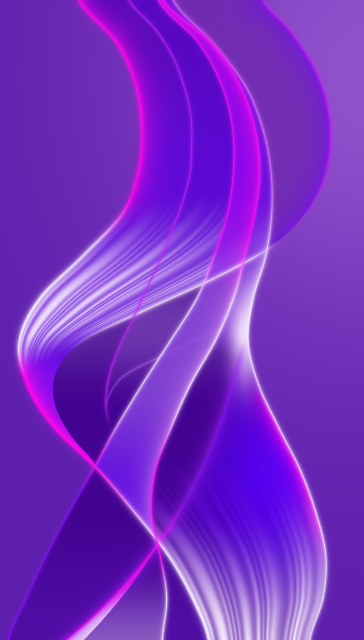
A WebGL 2 fragment shader for this background:

```glsl
#version 300 es
precision highp float;
uniform vec2 u_resolution;
out vec4 outColor;

const vec3 MAGENTA = vec3(1.0, 0.03, 0.92);
const vec3 WHITE = vec3(0.97, 0.92, 0.99);
const vec3 INDIGO = vec3(0.26, 0.01, 0.57);
const vec3 VIOLET = vec3(0.45, 0.06, 0.93);

float knot(mat4 k, int i) {
  i = clamp(i, 0, 15);
  return k[i / 4][i % 4];
}

// Catmull-Rom curve through sixteen evenly spaced knots
float spline(mat4 k, float t) {
  t = clamp(t, 0.0, 14.999);
  int i = int(t);
  float f = fract(t);
  float a = knot(k, i - 1), b = knot(k, i), c = knot(k, i + 1), d = knot(k, i + 2);
  return b + 0.5 * f * (c - a + f * (2.0 * a - 5.0 * b + 4.0 * c - d + f * (3.0 * (b - c) + d - a)));
}

// x: edge position on this row, y: signed distance to the edge
vec2 edge(vec2 p, mat4 k, float span) {
  float x = spline(k, p.y * 15.0 / span);
  float slope = (spline(k, (p.y + 2.0) * 15.0 / span) - x) * 0.5;
  return vec2(x, (p.x - x) / sqrt(1.0 + slope * slope));
}

float fill(float d) {
  float aa = 500.0 / u_resolution.y;
  return smoothstep(-aa, aa, d);
}

float line(float d, float width) { return exp(-abs(d) / width); }

float band(float y, float a, float b, float c, float d) {
  return smoothstep(a, b, y) * (1.0 - smoothstep(c, d, y));
}

float fibres(float u) {
  return 0.5 + 0.25 * sin(u * 41.0 + 2.0 * sin(u * 13.0)) + 0.25 * sin(u * 97.0 + 3.0 * sin(u * 23.0));
}

void main() {
  // The canvas is 768 units tall, y pointing down
  vec2 p = gl_FragCoord.xy / u_resolution.y * 768.0;
  p.y = 768.0 - p.y;
  float y = p.y;

  // Ribbon edges
  vec2 left = edge(p, mat4(95, 140, 163, 170, 166, 147, 99, 47, 23, 32, 64, 117, 161, 201, 230, 250), 768.0);
  vec2 right = edge(p, mat4(208, 255, 294, 315, 325, 326, 319, 304, 298, 310, 334, 360, 379, 391, 388, 372), 768.0);
  vec2 sweep = edge(p, mat4(315, 348, 373, 389, 396, 395, 385, 362, 321, 253, 172, 97, 67, 66, 85, 115), 560.0);
  vec2 fold = edge(p, mat4(155, 186, 208, 221, 229, 230, 228, 219, 206, 192, 176, 160, 143, 131, 127, 132), 520.0);
  vec2 bandL = edge(p, mat4(190, 238, 266, 279, 280, 273, 257, 236, 204, 171, 140, 112, 83, 56, 32, 10), 768.0);
  vec2 bandR = edge(p, mat4(196, 254, 288, 306, 312, 306, 294, 280, 258, 229, 206, 187, 182, 192, 200, 195), 768.0);
  float t = max(y - 400.0, 0.0) / 368.0;
  float streak = (p.x - 296.0 + 100.0 * t + 116.0 * t * t * t) / sqrt(1.07 + 0.9 * t * t * t * t);
  float body = fill(left.y) * fill(-right.y);

  // Backdrop
  vec2 g = (p - vec2(450, 90)) / vec2(300, 330);
  vec3 col = mix(vec3(0.37, 0.12, 0.68), vec3(0.57, 0.32, 0.80), exp(-dot(g, g)));

  // Outer veil
  float m = fill(right.y) * fill(-sweep.y);
  col = mix(col, vec3(0.43, 0.16, 0.68), 0.85 * m);
  col = mix(col, vec3(0.45, 0.07, 0.90), 0.75 * m * line(sweep.y, 15.0));
  col = mix(col, vec3(0.74, 0.10, 0.97), 0.9 * line(sweep.y, 1.6) * (1.0 - smoothstep(190.0, 300.0, y)));

  // Lower left sheet and its pale flap
  m = fill(bandL.y) * fill(-left.y);
  col = mix(col, mix(INDIGO, vec3(0.31, 0.05, 0.64), smoothstep(600.0, 768.0, y)), m);
  float tip = max(y - 655.0, 0.0);
  float hem = streak - 0.13 * tip;
  float flap = m * fill(hem) * fill(-bandR.y);
  col = mix(col, vec3(0.56, 0.38, 0.76), flap * smoothstep(670.0, 790.0, y));
  col = mix(col, mix(MAGENTA, WHITE, smoothstep(690.0, 750.0, y)), 0.9 * m * fill(streak) * fill(-hem));

  // Hollow inside, then the blue lower ribbon
  col = mix(col, mix(vec3(0.37, 0.15, 0.63), INDIGO, smoothstep(385.0, 490.0, y)), body);
  float lower = body * fill(streak) * smoothstep(400.0, 450.0, y);
  g = (p - vec2(335, 570)) / vec2(95, 130);
  col = mix(col, vec3(0.33, 0.0, 0.95), lower * exp(-dot(g, g)));
  float u = (p.x - left.x) / max(right.x - left.x, 1.0);
  float side = 2.0 * u - 1.0;
  float threads = fibres(u);
  col = mix(col, VIOLET, 0.35 * body * threads * band(y, 540.0, 620.0, 680.0, 768.0));
  col = mix(col, MAGENTA, 0.9 * lower * line(right.y, 10.0) * band(y, 430.0, 500.0, 620.0, 700.0));
  float pale = smoothstep(610.0, 800.0, y + 55.0 * side * side);
  col = mix(col, WHITE, body * pale * (0.45 + 0.55 * threads));

  // Front ribbon with its pale sweep
  float front = body * fill(-sweep.y);
  u = (p.x - left.x) / max(sweep.x - left.x, 1.0);
  vec3 silk = mix(vec3(0.34, 0.04, 0.72), vec3(0.37, 0.04, 0.84), smoothstep(20.0, 210.0, y));
  silk = mix(silk, VIOLET, smoothstep(400.0, 460.0, y));
  silk = mix(silk, vec3(0.34, 0.02, 0.80), 0.4 * fill(fold.y));
  silk = mix(silk, MAGENTA, line(left.y, 13.0) * (0.65 * band(y, -1.0, 0.0, 230.0, 290.0) + 0.95 * smoothstep(405.0, 450.0, y)));
  pale = band(y + 25.0 * u, 235.0, 375.0, 400.0, 455.0);
  silk = mix(silk, WHITE, pale * (0.35 + 0.6 * fibres(u)) * (1.0 - 0.3 * smoothstep(0.2, 0.8, u)));
  col = mix(col, silk, front);

  // Inner translucent fold under a thin arc
  m = body * fill(fold.y) * fill(-bandL.y) * band(y, 340.0, 390.0, 400.0, 500.0);
  col = mix(col, vec3(0.57, 0.36, 0.80), 0.3 * m);
  float arc = y - 382.0 - 0.46 * (292.0 - p.x) - 25.0 * exp((128.0 - p.x) / 10.0);
  col = mix(col, vec3(0.72, 0.42, 0.92), 0.6 * line(arc, 1.5) * fill(fold.y) * fill(-bandR.y));

  // Right strip, then the central band
  m = body * fill(bandR.y) * (1.0 - smoothstep(390.0, 430.0, y));
  col = mix(col, vec3(0.43, 0.07, 0.86), 0.8 * m);
  col = mix(col, WHITE, 0.9 * m * line(right.y, 18.0) * smoothstep(230.0, 390.0, y));
  m = body * fill(bandL.y) * fill(-bandR.y);
  vec3 sheet = mix(vec3(0.54, 0.03, 0.93), vec3(0.53, 0.28, 0.86), smoothstep(250.0, 370.0, y));
  sheet = mix(sheet, vec3(0.41, 0.08, 0.92), smoothstep(460.0, 590.0, y));
  sheet = mix(sheet, mix(MAGENTA, vec3(0.88, 0.58, 0.96), smoothstep(260.0, 400.0, y)), 0.7 * line(bandR.y, 12.0));
  col = mix(col, sheet, 0.85 * m);

  // Glow at the pinch and the streak below it
  g = (p - vec2(294, 412)) / vec2(17, 48);
  col = mix(col, WHITE, 0.9 * body * exp(-dot(g, g)));
  m = smoothstep(400.0, 440.0, y) * fill(bandL.y);
  col = mix(col, vec3(0.62, 0.12, 0.98), 0.6 * m * line(streak, 7.0));
  col = mix(col, MAGENTA, 0.7 * smoothstep(600.0, 650.0, y) * m * line(streak, 2.0));

  // Bright rims
  float whiteRim = max(band(y, 235.0, 300.0, 415.0, 455.0), smoothstep(540.0, 650.0, y));
  col = mix(col, mix(MAGENTA, WHITE, whiteRim), line(left.y, 2.2));
  col = mix(col, mix(vec3(0.86, 0.45, 0.97), WHITE, smoothstep(200.0, 330.0, y)), 0.9 * line(right.y, 1.7));
  col = mix(col, WHITE, 0.9 * line(sweep.y, 2.0) * band(y, 285.0, 315.0, 370.0, 430.0));
  col = mix(col, vec3(0.75, 0.15, 0.97), 0.8 * line(fold.y, 1.5) * (1.0 - smoothstep(480.0, 520.0, y)));
  vec3 rim = mix(vec3(0.93, 0.08, 0.96), WHITE, band(y, 280.0, 370.0, 480.0, 570.0));
  col = mix(col, mix(rim, vec3(0.50, 0.08, 0.95), smoothstep(540.0, 600.0, y)), 0.9 * line(bandL.y, 1.6));
  rim = mix(rim, WHITE, smoothstep(660.0, 720.0, y));
  col = mix(col, rim, 0.95 * line(bandR.y, 1.8));
  outColor = vec4(col, 1.0);
}
```
